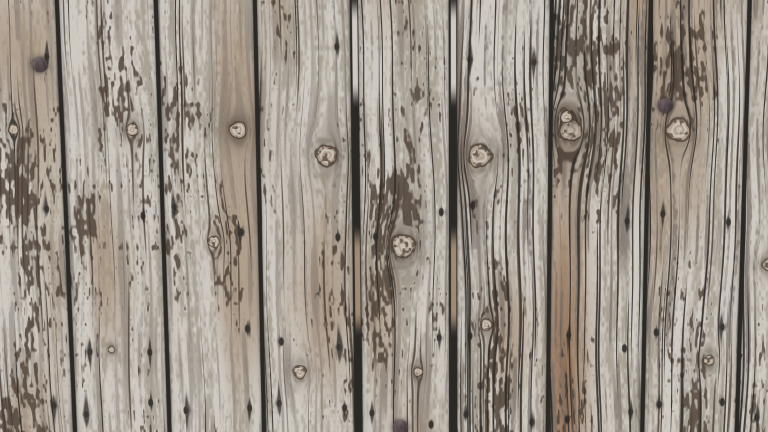
Reproduce this texture procedurally as a Shadertoy shader.

```glsl
// Weathered fence: nine upright boards, seven of them whole, with dark gaps.
// Grain is stretched noise bent round knots like flow round a cylinder;
// cracks are cellular spindles, and loops place knots and nails.

const float HEIGHT = 0.5625; // canvas height, width being 1
const vec2 FIRST_GAP = vec2(0.0977, 0.074); // at the bottom and the top
const vec2 PITCH = vec2(0.1231, 0.1289); // board spacing, bottom and top
const float NARROW_GAP = 0.0027, WIDE_GAP = 0.0054; // half widths
const float BOLT_RADIUS = 0.0105, RUST_X = 0.735;
const vec3 PALE = vec3(0.81, 0.79, 0.76);
const vec3 MID = vec3(0.66, 0.63, 0.58);
const vec3 TAN = vec3(0.63, 0.54, 0.45);
const vec3 GREY = vec3(0.46, 0.42, 0.39);
const vec3 BROWN = vec3(0.29, 0.24, 0.20);
const vec3 DARK = vec3(0.17, 0.16, 0.15);
const vec3 RUST = vec3(0.55, 0.36, 0.23);
const vec3 IRON = vec3(0.35, 0.30, 0.31);

float hash(vec2 p) {
  vec3 q = fract(p.xyx * 0.1031);
  q += dot(q, q.yzx + 33.33);
  return fract((q.x + q.y) * q.z);
}

float noise(vec2 p) {
  vec2 i = floor(p), f = fract(p);
  f = f * f * (3.0 - 2.0 * f);
  return mix(mix(hash(i), hash(i + vec2(1, 0)), f.x),
    mix(hash(i + vec2(0, 1)), hash(i + vec2(1, 1)), f.x), f.y);
}

// Some cells, by density, seed one tapering upright crack
float cracks(vec2 p, float density) {
  float ink = 0.0;
  for (int n = 0; n < 9; n++) {
    vec2 cell = floor(p) + vec2(n % 3 - 1, n / 3 - 1);
    vec2 d = p - cell - vec2(hash(cell), hash(cell + 71.3));
    float w = 0.5 * (density - hash(cell + 19.7)) * (1.0 - d.y * d.y);
    if (abs(d.y) < 1.0 && w > 0.0)
      ink = max(ink, smoothstep(0.0, 0.06, w) * (1.0 - smoothstep(w * 0.5, w + 0.08, abs(d.x))));
  }
  return ink;
}

// Position and radius of a knot; number 0 on each board is the large one
vec3 knotAt(float id, float k, float pitch) {
  vec2 s = vec2(id, k * 13.0);
  float level = 0.7 - 0.27 * exp(-1.5 * (id - 4.0) * (id - 4.0));
  vec3 large = vec3(0.5 + 0.3 * sin(0.8 * id), level, 0.007 + 0.009 * smoothstep(0.0, 4.0, id));
  vec3 small = vec3(mix(0.12, 0.88, hash(s)), hash(s + 5.0), 0.004 + 0.005 * hash(s + 9.0));
  return (k < 0.5 ? large : small) * vec3(pitch, HEIGHT, 1);
}

vec3 fence(vec2 p) {
  float level = p.y / HEIGHT, pitch = mix(PITCH.x, PITCH.y, level);
  float u = (p.x - mix(FIRST_GAP.x, FIRST_GAP.y, level)) / pitch + 1.0;
  float id = floor(u), cracked = mix(0.35, 1.0, smoothstep(3.5, 5.0, id));
  vec2 q = vec2(fract(u) * pitch, p.y);

  // Grain coordinates: slow sway, then deflection by the knots
  vec2 g = q + id * vec2(3.7, 1.9);
  g.x += 0.003 * sin(9.0 * p.y + id * 2.0) + 0.001 * sin(31.0 * p.y + id * 5.0);
  for (float k = 0.0; k < 2.0; k++) {
    vec3 knot = knotAt(id, k, pitch);
    vec2 d = (q - knot.xy) * vec2(1, 0.5);
    float area = knot.z * knot.z;
    g.x -= d.x * area / (dot(d, d) + 0.4 * area);
  }

  // Wood tone, warm tint, rust and dark grain
  float fine = noise(g * vec2(300, 16)), broad = noise(g * vec2(80, 5));
  float speck = noise(g * vec2(400, 150));
  float tone = 0.35 * broad + 0.3 * fine + 0.35 * speck;
  vec3 col = mix(MID, PALE, smoothstep(0.24, 0.6, tone));
  float warm = noise(q * vec2(20, 4) + id * 7.1) + 0.02 * id;
  col = mix(col, TAN, 0.7 * smoothstep(0.6, 1.05, warm));
  float fromRust = (p.x - RUST_X) / 0.022;
  float rust = exp(-fromRust * fromRust) * (1.0 - smoothstep(0.1, 0.65, level));
  col = mix(col, RUST, rust * (0.3 + 0.4 * broad));
  float streak = 0.8 * noise(g * vec2(270, 9) + 40.0) + 0.2 * speck;
  col = mix(col, GREY, smoothstep(0.56, 0.78, streak) * (0.3 + 0.4 * cracked));

  // Speckled brown wear, then cracks
  float patchy = noise(q * vec2(28, 6) + id * 17.3) + 0.2 * sin(3.14 * fract(u));
  float wear = 0.55 * patchy + 0.4 * noise(g * vec2(250, 50)) + 0.3 * speck;
  col = mix(col, BROWN, 0.8 * smoothstep(0.84, 0.98, wear));
  col = mix(col, DARK, 0.85 * cracks(g * vec2(125, 4), cracked * (0.2 + 0.4 * patchy)));
  col = mix(col, BROWN, 0.8 * cracks(g * vec2(90, 9) + 31.0, 0.3 * patchy));

  // Knots: streaked halo, ringed heart and dark outline
  for (float k = 0.0; k < 2.0; k++) {
    vec3 knot = knotAt(id, k, pitch);
    vec2 d = (q - knot.xy) / knot.z;
    float r = length(d) * (1.0 + 0.06 * sin(3.0 * atan(d.y, d.x) + id)) + 0.2 * (speck - 0.5);
    col = mix(col, BROWN, 0.9 * fine * exp(-max(r - 0.8, 0.0)));
    vec3 heart = mix(TAN, PALE, 0.6 + 0.3 * sin(15.0 * r));
    heart = mix(heart, BROWN, 0.7 * smoothstep(0.6, 0.8, noise(q * 260.0)));
    col = mix(col, heart, 1.0 - smoothstep(0.8, 0.95, r));
    col = mix(col, BROWN, 0.8 - 0.8 * smoothstep(0.03, 0.14, abs(r - 0.92)));
  }

  // Nails in rough rows, two to a board, with ragged upright stains
  for (float n = 0.0; n < 8.0; n++) {
    float row = floor(n / 2.0), side = mod(n, 2.0);
    vec2 s = vec2(id * 2.0 + side, row * 7.0 + 3.0);
    vec2 at = vec2(0.1 + 0.66 * side + 0.12 * hash(s), 0.01 + row * (0.1 + 0.06 * row) + 0.08 * hash(s + 4.0));
    vec2 d = abs(q - at * vec2(pitch, HEIGHT));
    float stain = exp(-d.x / 0.004 - d.y / 0.016) + 0.6 * (fine - 0.5);
    float hole = 1.0 - smoothstep(0.7, 1.2, length(d / vec2(0.0034, 0.0058)));
    float ink = max(0.75 * smoothstep(0.3, 0.6, stain), 0.9 * hole);
    col = mix(col, DARK, step(0.22 * row, hash(s + 8.0)) * ink);
  }

  // Domed bolts on a few boards
  vec2 bolt = vec2(0.8 - 0.09 * id, 0.43 + 0.42 * cos(0.8 * id));
  vec2 d = (q - bolt * vec2(pitch, HEIGHT)) / BOLT_RADIUS;
  float bolted = step(mod(id, 3.5), 0.75), r = length(d);
  col = mix(col, DARK, bolted * 0.6 * exp(-4.0 * max(r - 0.9, 0.0)));
  vec3 dome = IRON * (0.85 + 0.3 * dot(d, vec2(-0.5, 0.7)) + 0.3 * speck);
  col = mix(col, dome, bolted * (1.0 - smoothstep(0.85, 1.0, r)));

  // Gaps: the two middle ones are wide and show light behind
  float gap = floor(u + 0.5), wide = step(abs(gap - 4.5), 0.6);
  float halfWidth = mix(NARROW_GAP, WIDE_GAP, wide);
  float offset = (u - gap) * pitch, edge = abs(offset) - halfWidth;
  float light = wide * smoothstep(0.0, 0.7, cos(11.85 * (level - 0.88)));
  light *= 1.0 - smoothstep(0.5, 0.8, abs(offset / halfWidth - 0.15));
  vec3 behind = mix(DARK, mix(TAN, PALE, smoothstep(0.5, 0.8, level)), light);
  col *= 1.0 - 0.3 * exp(-max(edge, 0.0) / 0.002);
  return mix(behind, col, smoothstep(-0.0007, 0.0007, edge));
}

void mainImage(out vec4 fragColor, in vec2 fragCoord) {
  vec3 sum = vec3(0);
  for (int i = 0; i < 4; i++) { // four samples per pixel
    vec2 shift = vec2(i % 2, i / 2) * 0.5 - 0.25;
    sum += fence((fragCoord + shift) / iResolution.xy * vec2(1, HEIGHT));
  }
  fragColor = vec4(sum / 4.0, 1);
}
```
